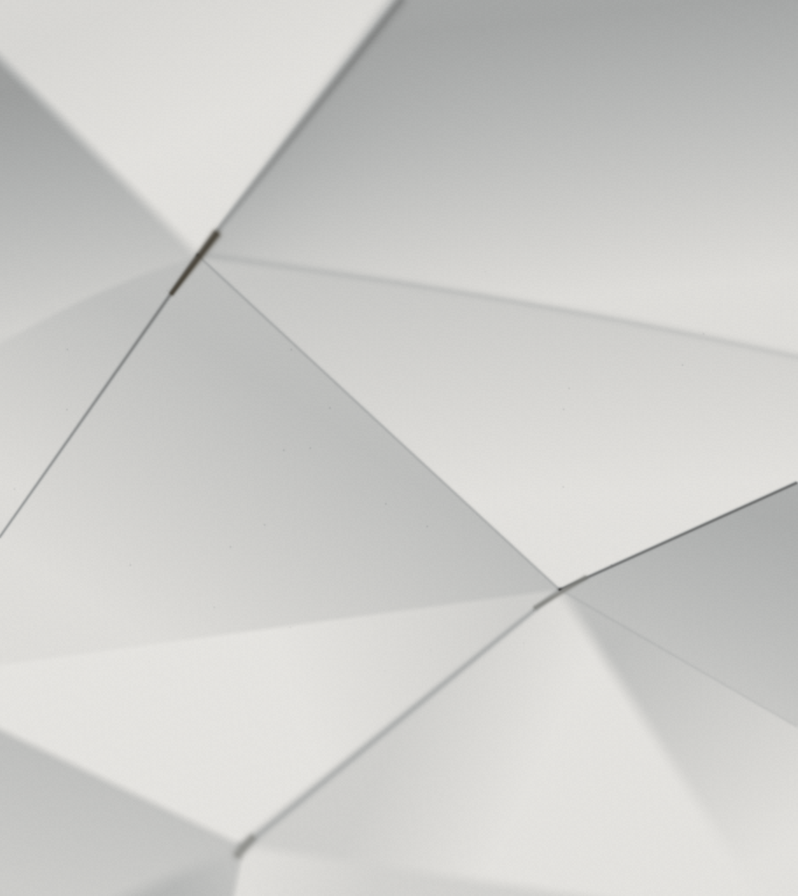
A WebGL 1 fragment shader for this background:

```glsl
precision highp float;
// Pale folded metal panels meeting at three hubs, in soft grey light.
// Each facet is a linear ramp; soft half-planes cut the facets apart,
// then creases, dark joints, specks and fine grain are laid on top.
uniform vec2 u_resolution;

const vec2 HUB_A = vec2(0.221, 0.715);
const vec2 HUB_B = vec2(0.625, 0.342);
const vec2 HUB_C = vec2(0.271, 0.056);
const vec2 TOP_END = vec2(0.443, 1.0);
const vec2 LOW_END = vec2(0.0, 0.401);
const vec2 RIGHT_END = vec2(0.888, 0.461);

float hash(vec2 p) {
  return fract(sin(dot(p, vec2(127.1, 311.7))) * 43758.5453);
}

// Linear tone from va at a to vb at b.
float ramp(vec2 p, vec2 a, vec2 b, float va, float vb) {
  vec2 d = b - a;
  return mix(va, vb, clamp(dot(p - a, d) / dot(d, d), 0.0, 1.0));
}

// Signed distance to line a-b, positive on its left; bow bulges it left.
float edge(vec2 p, vec2 a, vec2 b, float bow) {
  vec2 d = b - a;
  float t = clamp(dot(p - a, d) / dot(d, d), 0.0, 1.0);
  return dot(p - a, normalize(vec2(-d.y, d.x))) - bow * 4.0 * t * (1.0 - t);
}

// Soft mask of the left side of line a-b.
float side(vec2 p, vec2 a, vec2 b, float soft) {
  return smoothstep(-soft, soft, edge(p, a, b, 0.0));
}

float bell(float d, float width) {
  return exp(-d * d / (width * width));
}

// Soft stroke along segment a-b, its width growing from wa to wb.
float crease(vec2 p, vec2 a, vec2 b, float wa, float wb) {
  vec2 d = b - a;
  float t = clamp(dot(p - a, d) / dot(d, d), 0.0, 1.0);
  return bell(length(p - a - d * t), mix(wa, wb, t));
}

// Facets below hub B and around hub C.
float lowerFacets(vec2 p) {
  float tone = ramp(p, vec2(0.443, 0.180), vec2(0.586, 0.115), 0.81, 0.885);
  float shadeB = ramp(p, vec2(0.690, 0.284), vec2(0.846, 0.036), 0.75, 0.88);
  tone = mix(tone, shadeB, side(p, HUB_B, vec2(0.846, 0.0), 0.012));
  float darkB = ramp(p, vec2(0.833, 0.427), vec2(0.781, 0.232), 0.68, 0.78);
  tone = mix(tone, darkB, side(p, HUB_B, vec2(0.888, 0.19), 0.004));
  float strip = ramp(p, vec2(0.573, 0.323), vec2(0.326, 0.232), 0.81, 0.89);
  tone = mix(tone, strip, side(p, HUB_C, HUB_B, 0.004));

  float leftOfC = side(p, vec2(0.260, 0.0), HUB_C, 0.006);
  float floorC = ramp(p, vec2(0.286, 0.036), vec2(0.417, 0.004), 0.87, 0.82);
  tone = mix(tone, floorC, side(p, vec2(0.651, 0.0), HUB_C, 0.010) * (1.0 - leftOfC));
  float cornerC = ramp(p, vec2(0.078, 0.154), vec2(0.052, 0.0), 0.75, 0.80);
  float wedgeC = ramp(p, vec2(0.195, 0.010), vec2(0.254, 0.030), 0.72, 0.76);
  cornerC = mix(cornerC, wedgeC, side(p, HUB_C, vec2(0.143, 0.0), 0.014));
  return mix(tone, cornerC, side(p, HUB_C, vec2(0.0, 0.186), 0.007) * leftOfC);
}

// Facets fanned around hub A.
float upperFacets(vec2 p) {
  float ridge = edge(p, HUB_A, TOP_END, 0.0);
  float sky = ramp(p, vec2(0.625, 0.980), vec2(0.660, 0.670), 0.65, 0.865);
  sky -= 0.06 * exp(-abs(ridge) / 0.08) * smoothstep(1.0, 0.8, p.y);
  float bright = ramp(p, vec2(0.430, 0.694), vec2(0.443, 0.440), 0.78, 0.88);
  float fold = edge(p, HUB_A, vec2(0.888, 0.603), 0.009);
  float right = mix(bright, sky, smoothstep(-0.004, 0.004, fold));
  right -= 0.045 * bell(fold, 0.005);
  float dusk = ramp(p, vec2(0.378, 0.518), vec2(0.208, 0.258), 0.745, 0.865);
  right = mix(dusk, right, side(p, HUB_A, HUB_B, 0.002));

  float left = ramp(p, vec2(0.117, 0.668), vec2(0.026, 0.453), 0.75, 0.86);
  float darkLeft = ramp(p, vec2(0.013, 0.896), vec2(0.039, 0.635), 0.62, 0.82);
  float leftFold = edge(p, vec2(0.0, 0.616), HUB_A, 0.007);
  left = mix(left, darkLeft, smoothstep(-0.005, 0.005, leftFold));
  float crown = ramp(p, vec2(0.156, 1.0), vec2(0.221, 0.857), 0.84, 0.88);
  left = mix(left, crown, side(p, vec2(0.0, 0.935), HUB_A, 0.010));
  float leftMask = max(side(p, LOW_END, HUB_A, 0.002), smoothstep(-0.006, 0.006, ridge));
  return mix(right, left, leftMask);
}

// Sparse dust in a jittered grid.
float specks(vec2 p) {
  vec2 cell = floor(p * 45.0);
  vec2 jitter = 0.2 + 0.6 * vec2(hash(cell), hash(cell + 7.3));
  return step(0.95, hash(cell + 3.1)) * bell(length(fract(p * 45.0) - jitter), 0.06);
}

void main() {
  vec2 p = gl_FragCoord.xy / u_resolution.y;
  float upperMask = side(p, vec2(0.0, 0.258), HUB_B, 0.004) * side(p, HUB_B, RIGHT_END, 0.002);
  float tone = mix(lowerFacets(p), upperFacets(p), upperMask);

  // Creases between facets.
  tone -= 0.22 * crease(p, HUB_A, LOW_END, 0.0025, 0.0018);
  tone -= 0.16 * crease(p, HUB_A, TOP_END, 0.003, 0.009);
  tone -= 0.08 * crease(p, HUB_A, HUB_B, 0.002, 0.002);
  tone -= 0.30 * crease(p, HUB_B, RIGHT_END, 0.002, 0.002);
  tone -= 0.13 * crease(p, HUB_B, HUB_C, 0.003, 0.006);
  tone -= 0.03 * crease(p, HUB_B, vec2(0.888, 0.19), 0.002, 0.002);

  // Dust and grain.
  tone -= 0.05 * specks(p) * smoothstep(0.3, 0.1, abs(p.y - 0.48));
  tone += 0.010 * (hash(floor(p * 512.0)) - 0.5);

  // Cool shadows, warm highlights, then the open joints at the hubs.
  vec3 tint = mix(vec3(0.99, 1.0, 0.995), vec3(1.005, 1.0, 0.985), smoothstep(0.65, 0.88, tone));
  vec3 color = tone * tint;
  color = mix(color, vec3(0.27, 0.25, 0.21), 0.9 * crease(p, vec2(0.192, 0.673), vec2(0.241, 0.738), 0.003, 0.005));
  color = mix(color, vec3(0.48, 0.48, 0.46), 0.7 * crease(p, vec2(0.598, 0.322), vec2(0.653, 0.355), 0.003, 0.003));
  color = mix(color, vec3(0.52, 0.52, 0.50), 0.7 * crease(p, vec2(0.266, 0.047), vec2(0.281, 0.064), 0.006, 0.005));
  gl_FragColor = vec4(color, 1.0);
}
```
